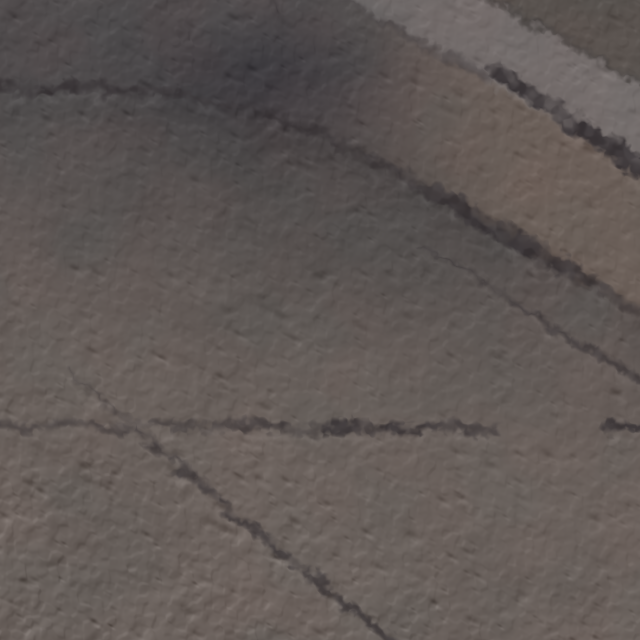
Give the GLSL for this texture, as a Shadertoy shader.

```glsl
float hash(vec2 p) {
    return fract(sin(dot(p, vec2(127.1, 311.7))) * 43758.5);
}

// Smooth cellular noise: cell values blended by distance to their centres
float softCells(vec2 p) {
    vec2 cell = floor(p);
    float total = 0.0, weights = 0.0;
    for (int j = -1; j <= 1; j++)
    for (int i = -1; i <= 1; i++) {
        vec2 id = cell + vec2(i, j);
        vec2 d = id + vec2(hash(id), hash(id + 19.3)) - p;
        float w = exp(-5.0 * dot(d, d));
        total += w * hash(id + 47.1);
        weights += w;
    }
    return total / weights - 0.5;
}

// Sparse slanted pits, each with a pale rim on one side
float pits(vec2 p, float share) {
    vec2 cell = floor(p);
    float sum = 0.0;
    for (int j = -1; j <= 1; j++)
    for (int i = -1; i <= 1; i++) {
        vec2 id = cell + vec2(i, j);
        vec2 d = p - id - vec2(hash(id + 3.7), hash(id + 8.2));
        d = vec2(d.x + 0.4 * d.y, 1.4 * d.y + 0.4 * d.x);
        float size = mix(7.0, 30.0, hash(id + 5.5));
        float depth = step(hash(id + 71.0), share) * mix(0.4, 1.2, hash(id + 33.0));
        vec2 rim = d + vec2(-0.1, 0.3);
        sum += depth * (0.7 * exp(-size * dot(rim, rim)) - exp(-size * dot(d, d)));
    }
    return sum;
}

float relief(vec2 p, float scale) {
    vec2 q = p * scale;
    return softCells(q) - softCells(q + vec2(-0.25, 0.45));
}

float blob(vec2 p, vec2 centre, vec2 radius) {
    vec2 d = (p - centre) / radius;
    return exp(-dot(d, d));
}

float bump(float x, float centre, float radius) {
    float d = (x - centre) / radius;
    return exp(-d * d);
}

float groove(float dist, float width) {
    return 1.0 - smoothstep(width - 0.006, width + 0.006, abs(dist));
}

// Tapered joint from a to b
float joint(vec2 p, vec2 a, vec2 b, float widthA, float widthB) {
    vec2 along = b - a;
    float t = clamp(dot(p - a, along) / dot(along, along), 0.0, 1.0);
    return groove(length(p - a - along * t), mix(widthA, widthB, t));
}

// Height above the long crack, level on the left and falling to the right
float aboveBend(vec2 p) {
    return 0.88 * (p.y - 0.865 + 0.06 * log(1.0 + exp((p.x - 0.41) / 0.1)));
}

float aboveLine(vec2 p, vec2 through, float slope) {
    return (p.y - through.y - slope * (p.x - through.x)) / sqrt(1.0 + slope * slope);
}

float cracks(vec2 p) {
    float wide = bump(p.x, 0.79, 0.13);
    float left = bump(p.x, 0.12, 0.12);
    float dark = groove(aboveBend(p), 0.005 + 0.012 * wide + 0.003 * left);
    dark *= 0.55 + 0.45 * max(wide, left);
    dark = max(dark, 0.65 * joint(p, vec2(0.66, 0.62), vec2(1.0, 0.405), 0.001, 0.008));
    dark = max(dark, 0.65 * joint(p, vec2(0.11, 0.42), vec2(0.21, 0.33), 0.002, 0.005));
    dark = max(dark, 0.75 * joint(p, vec2(0.21, 0.33), vec2(0.62, -0.01), 0.005, 0.008));
    float level = joint(p, vec2(-0.1, 0.335), vec2(0.78, 0.331), 0.006, 0.008);
    level = max(level, joint(p, vec2(0.95, 0.331), vec2(1.1, 0.331), 0.007, 0.009));
    dark = max(dark, level * (0.5 + 0.45 * max(bump(p.x, 0.57, 0.17), bump(p.x, 1.0, 0.1))));
    dark = max(dark, 0.4 * joint(p, vec2(0.54, 1.0), vec2(0.76, 0.88), 0.003, 0.009));
    dark = max(dark, joint(p, vec2(0.775, 0.89), vec2(1.02, 0.725), 0.013, 0.016));
    for (float x = 0.295; x < 0.5; x += 0.135)
        dark = max(dark, 0.5 * joint(p, vec2(x, 0.94), vec2(x, 1.02), 0.002, 0.005));
    return dark;
}

vec3 slabColour(vec2 p, vec2 ragged) {
    const vec3 shade = vec3(0.285, 0.27, 0.272);
    const vec3 paving = vec3(0.412, 0.378, 0.36);
    const vec3 wall = vec3(0.32, 0.302, 0.305);
    const vec3 kerb = vec3(0.415, 0.37, 0.345);
    const vec3 paleStone = vec3(0.45, 0.425, 0.42);
    const vec3 road = vec3(0.345, 0.32, 0.305);

    float lit = smoothstep(0.92, 0.3, p.y + 0.12 * p.x - 0.05);
    vec3 col = mix(shade + 0.025 * bump(p.x, 0.0, 0.3), paving, lit);
    vec3 upper = mix(wall, kerb, smoothstep(0.4, 0.85, p.x));
    col = mix(col, upper, smoothstep(-0.015, 0.015, aboveBend(ragged)));
    float stone = aboveLine(ragged, vec2(0.755, 0.876), -0.59);
    col = mix(col, paleStone, smoothstep(-0.01, 0.012, stone));
    float edge = aboveLine(ragged, vec2(0.77, 1.0), -0.56);
    col = mix(col, road, smoothstep(-0.01, 0.01, edge));
    return col * (1.0 - 0.2 * groove(edge, 0.005));
}

void mainImage(out vec4 fragColor, in vec2 fragCoord) {
    vec2 p = fragCoord / iResolution.xy;

    // Ragged outlines from broad waves and two sizes of chips
    vec2 wave = 0.0025 * sin(p.yx * vec2(37.0, 43.0) + 2.0 * sin(p * 19.0));
    vec2 chips = vec2(softCells(p * 50.0), softCells(p * 60.0 + 31.0));
    vec2 crumbs = vec2(softCells(p * 120.0), softCells(p * 130.0 + 9.0));
    vec2 ragged = p + wave + 0.014 * chips + 0.009 * crumbs;

    // Slabs, cool shadow and faint warm mottling
    vec3 col = slabColour(p, ragged);
    float shadow = blob(p, vec2(0.42, 0.88), vec2(0.17, 0.09));
    col = mix(col, vec3(0.225, 0.22, 0.24), 0.75 * shadow);
    col += vec3(0.025, 0.02, 0.018) * softCells(p * 11.0);
    col += vec3(0.012, -0.002, -0.003) * softCells(p * 15.0 + 5.0);

    // Worn surface, rougher towards the lower left
    float rough = 0.7 + 0.7 * smoothstep(0.7, 0.0, p.y + 0.4 * p.x);
    float grain = 0.045 * relief(p, 46.0) + 0.055 * relief(p + 7.0, 100.0);
    float pitting = 0.085 * pits(p * 32.0, 0.15) + 0.05 * pits(p * 55.0 + 13.0, 0.14);
    col += rough * (grain + pitting);

    // Broken joints with loose crumbs and a pale lower lip
    float wear = smoothstep(-0.4, 0.15, softCells(p * 38.0 + 3.0) + 0.5 * softCells(p * 85.0));
    float dark = cracks(ragged) * mix(0.45, 1.0, wear);
    float lip = cracks(ragged + vec2(0.003, 0.014)) * (1.0 - dark);
    col += 0.04 * lip * (0.6 + 1.6 * softCells(p * 60.0 + 17.0));
    float nearBend = bump(aboveBend(p), -0.005, 0.025) * smoothstep(0.2, 0.4, p.x);
    col += nearBend * (0.08 * relief(p + 2.0, 60.0) - 0.02);
    vec3 dirt = vec3(0.215, 0.195, 0.205) + 0.09 * softCells(p * 80.0);
    col = mix(col, dirt, 0.88 * dark);

    fragColor = vec4(clamp(col, 0.0, 1.0), 1.0);
}
```
